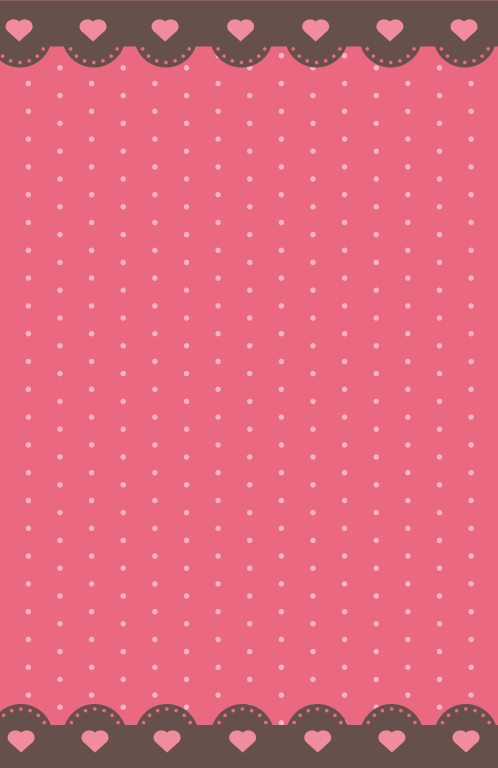
A Shadertoy shader for this pattern:

```glsl
const vec3 ROSE = vec3(0.92, 0.41, 0.50);
const vec3 BLUSH = vec3(0.96, 0.71, 0.76);
const vec3 COCOA = vec3(0.40, 0.315, 0.30);
const vec3 CANDY = vec3(0.94, 0.55, 0.61);

// Coverage of a shape from its signed distance
float cover(float d) {
    return clamp(0.5 - d * iResolution.y / 768.0, 0.0, 1.0);
}

float dot2(vec2 v) { return dot(v, v); }

// Unit heart with its tip at the origin
float heart(vec2 p) {
    p.x = abs(p.x);
    if (p.x + p.y > 1.0) return length(p - vec2(0.25, 0.75)) - 0.35355;
    float d = min(dot2(p - vec2(0.0, 1.0)), dot2(p - 0.5 * max(p.x + p.y, 0.0)));
    return sqrt(d) * sign(p.x - p.y);
}

// Staggered columns of polka dots
float polka(vec2 p) {
    float column = round((p.x - 28.5) / 31.75);
    float start = mod(column, 2.0) < 0.5 ? 83.5 : 67.8;
    vec2 q = p - vec2(28.5 + column * 31.75, start);
    q.y -= round(q.y / 27.8) * 27.8;
    return length(q) - 2.7;
}

// Scalloped ribbon: depth is measured inward from its straight edge
vec3 ribbon(vec3 col, vec2 p, float depth, float shift, float tipY) {
    float k = clamp(round((p.x - 20.0) / 74.45), 0.0, 6.0);
    float nudge = -2.5 * exp(-1.5 * (k - 2.2) * (k - 2.2));
    float x = p.x - (20.0 + shift + k * 74.45 + nudge);
    vec2 q = vec2(x, depth + 11.0);
    col = mix(col, COCOA, cover(min(depth, length(q) - 32.0)));

    // Eyelets along the scallop
    float a = clamp(round(atan(q.x, q.y) / 0.35), -3.0, 3.0) * 0.35;
    float eyelet = length(q - 27.0 * vec2(sin(a), cos(a))) - 1.8;
    col = mix(col, ROSE, cover(max(eyelet, -depth)));

    // Heart
    vec2 h = vec2((x + 0.8 - shift) / 1.12, tipY - p.y) / 20.0;
    return mix(col, CANDY, cover(heart(h) * 20.0));
}

void mainImage(out vec4 fragColor, in vec2 fragCoord) {
    // Design space, 500 by 768, y downward
    vec2 uv = fragCoord / iResolution.xy;
    vec2 p = vec2(uv.x, 1.0 - uv.y) * vec2(500.0, 768.0);

    vec3 col = mix(ROSE, BLUSH, cover(polka(p)));
    col = ribbon(col, p, p.y - 46.5, 0.0, 41.5);
    col = ribbon(col, p, 725.0 - p.y, 1.0, 752.5);

    // Thin rosy line on the top border
    col = mix(col, vec3(0.58, 0.36, 0.38), cover(p.y - 1.0));
    fragColor = vec4(col, 1.0);
}
```
